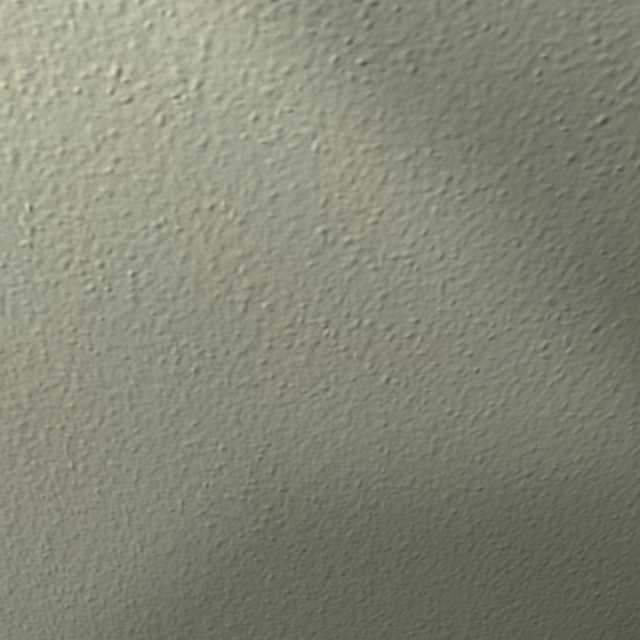
Give the GLSL for this texture, as a three.js fragment shader.

```glsl
// Draws an olive-grey plastered wall in raking light, its rough grain receding downward.
varying vec2 vUv;

const vec3 PLASTER_TINT = vec3(0.995, 1.0, 0.868);
const vec2 TO_LIGHT = vec2(-0.83, 0.56);
const float GRAIN_SCALE = 205.0;
const float HORIZON = 1.3;

float hash(vec2 p) {
  return fract(sin(dot(p, vec2(127.1, 311.7))) * 43758.5453);
}

float noise(vec2 p) {
  vec2 cell = floor(p);
  vec2 f = fract(p);
  f = f * f * f * (f * (f * 6.0 - 15.0) + 10.0);
  float low = mix(hash(cell), hash(cell + vec2(1.0, 0.0)), f.x);
  float high = mix(hash(cell + vec2(0.0, 1.0)), hash(cell + vec2(1.0, 1.0)), f.x);
  return mix(low, high, f.y);
}

vec2 rotate(vec2 p, float angle) {
  float c = cos(angle);
  float s = sin(angle);
  return vec2(c * p.x - s * p.y, s * p.x + c * p.y);
}

// Noise drawn out into short strokes along the given angle
float strokes(vec2 p, float angle, float scale) {
  return noise(rotate(p, -angle) * vec2(0.8, 1.1) * scale + 37.0 * scale);
}

// Separate rounded crumbs, one per cell, of random place, size, tilt and height
float crumbs(vec2 p) {
  vec2 home = floor(p);
  float height = 0.0;
  for (int j = -1; j <= 1; j++) {
    for (int i = -1; i <= 1; i++) {
      vec2 cell = home + vec2(float(i), float(j));
      float size = hash(cell + 3.3);
      vec2 center = cell + vec2(hash(cell), hash(cell + 19.7));
      vec2 d = rotate(p - center, -0.3 - 1.6 * hash(cell + 41.1));
      d *= vec2(0.75, 1.2) / mix(0.35, 0.68, size);
      float bump = max(0.0, 1.0 - dot(d, d));
      height += bump * bump * mix(0.1, 1.0, pow(hash(cell + 7.9), 2.5));
    }
  }
  return height;
}

// Wall coordinates: grain grows toward the top with equal scale on both axes
vec2 wallCoords(vec2 uv) {
  float depth = HORIZON + uv.y;
  return GRAIN_SCALE * vec2((uv.x - 0.5) / depth + 1.0, log(depth));
}

// Plaster height: sparse crumbs over a dense, finely rolling surface
float plasterHeight(vec2 p, float crumbAmount) {
  float rolling = 0.30 * strokes(p, 1.1, 0.85) + 0.22 * strokes(p, 0.3, 1.15);
  float fine = 0.17 * strokes(p, 0.7, 1.75);
  return crumbs(rotate(p, 0.5) * 0.6) * crumbAmount + rolling + fine;
}

// Slope toward the light, from two height samples
float relief(vec2 p, float crumbAmount, float reach) {
  vec2 offset = TO_LIGHT * reach;
  return plasterHeight(p - offset, crumbAmount) - plasterHeight(p + offset, crumbAmount);
}

// Broad light: bright upper left, a diagonal fold, and a shadow at the foot
float wallLight(vec2 uv) {
  float light = mix(0.470, 0.600, uv.y) + 0.09 * (0.5 - uv.x);
  vec2 fromCorner = uv - vec2(0.05, 1.0);
  light += 0.07 * exp(-4.0 * dot(fromCorner, fromCorner));

  float fold = dot(uv, vec2(0.685, 0.73)) - 1.016;
  fold += 0.03 * (noise(uv * 4.0 + 5.0) - 0.5);
  float ridge = exp(-pow((fold + 0.10) / 0.10, 2.0)) * (1.0 - uv.x);
  float shade = smoothstep(-0.12, 0.08, fold) * (1.0 - 0.5 * smoothstep(0.06, 0.45, fold));
  light += 0.035 * ridge - 0.08 * shade;

  float foot = 0.26 - uv.y - 0.9 * max(0.0, 0.42 - uv.x);
  light -= 0.07 * smoothstep(-0.12, 0.13, foot);
  return light + 0.015 * (noise(uv * 6.0 + 17.0) - 0.5);
}

void main() {
  vec2 wall = wallCoords(vUv);
  float patches = noise(wall * 0.11 + 9.0);
  float crumbAmount = mix(0.4, 0.85, vUv.y) * mix(0.5, 1.15, patches);

  // Shadowed flanks of the grain read a little stronger than lit ones
  float slope = relief(wall, crumbAmount, 0.34);
  slope *= slope < 0.0 ? 1.15 : 0.95;
  float shaded = wallLight(vUv) * (1.0 + 0.32 * slope);

  // Faint warm and cool mottling
  float warmth = noise(vUv * 9.0 + 51.0) - 0.5;
  vec3 color = PLASTER_TINT * shaded + vec3(0.008, 0.0, -0.008) * warmth;
  gl_FragColor = vec4(clamp(color, 0.0, 1.0), 1.0);
}
```
